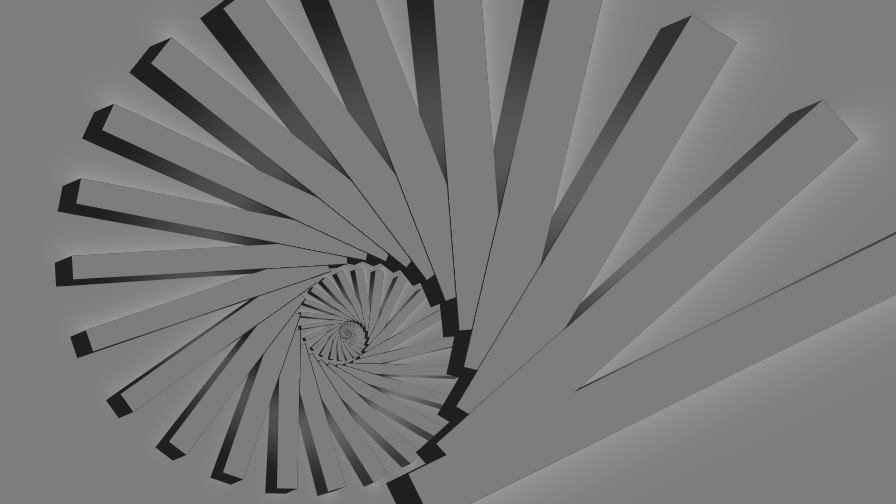
Reproduce this background procedurally as a Shadertoy shader.

```glsl
const int BAR_COUNT = 72;
const vec2 SPIRAL_EYE = vec2(0.690, 0.338);
const float SHRINK = 0.925;         // size ratio between neighbouring bars
const float FIRST_ANGLE = 0.459;
const float ANGLE_STEP = 0.2775;
const float INNER_RADIUS = 0.303;
const float INNER_LAG = 1.62;       // angle from inner corner to bar direction
const float BAR_LENGTH = 1.10;
const float BAR_WIDTH = 0.116;
const vec2 SIDE_OFFSET = vec2(-0.0737, -0.0312);
const float SEAM_WIDTH = 0.0026;
const float GLOW_REACH = 0.05;
const float GLOW_GAIN = 0.10;
const float PAPER_TONE = 0.49;
const float TOP_TONE = 0.492;
const float SIDE_DARK = 0.12;
const float SIDE_LIGHT = 0.31;
const float SEAM_TONE = 0.15;

float boxDistance(vec2 p, vec2 halfSize) {
    vec2 d = abs(p) - halfSize;
    return length(max(d, 0.0)) + min(max(d.x, d.y), 0.0);
}

// Box swept along a vector, bounded by its six edges
float sweptBoxDistance(vec2 p, vec2 halfSize, vec2 sweep) {
    vec2 d = abs(p - 0.5 * sweep) - halfSize - 0.5 * abs(sweep);
    vec2 across = vec2(-sweep.y, sweep.x) / max(length(sweep), 1e-6);
    float band = abs(dot(p, across)) - dot(halfSize, abs(across));
    return max(max(d.x, d.y), band);
}

float coverage(float d, float pixel) {
    return clamp(0.5 - d / pixel, 0.0, 1.0);
}

// Front-to-back blending; light.x is the tone, light.y what still shows through
void blendUnder(inout vec2 light, float tone, float alpha) {
    light.x += light.y * alpha * tone;
    light.y *= 1.0 - alpha;
}

float barAngle(float index) {
    float angle = FIRST_ANGLE + ANGLE_STEP * index;
    float tilt = 0.026 + 0.07 * sin(2.0 * (angle - 1.134));
    return angle + tilt + 0.04 * exp(-index);
}

void mainImage(out vec4 fragColor, in vec2 fragCoord) {
    float pixel = 1.0 / iResolution.y;
    vec2 p = fragCoord * pixel - SPIRAL_EYE;
    vec2 light = vec2(0.0, 1.0);
    float glow = 0.0;
    float sideAlpha = 0.0;
    float sideTone = 0.0;
    float size = 1.0;

    for (int i = 0; i < BAR_COUNT; i++) {
        // Bar frame: x runs outwards, y points to the leading edge
        float angle = barAngle(float(i));
        float stretch = cos(2.0 * angle);
        vec2 along = vec2(cos(angle), sin(angle));
        vec2 lead = vec2(-along.y, along.x);
        float lag = angle - INNER_LAG;
        vec2 corner = INNER_RADIUS * size * vec2(cos(lag), sin(lag));
        vec2 q = vec2(dot(p - corner, along), dot(p - corner, lead));
        vec2 extent = size * vec2(BAR_LENGTH * (1.0 + 0.08 * stretch),
                                  BAR_WIDTH * (1.0 - 0.12 * stretch));
        vec2 local = q - vec2(0.5, -0.5) * extent;
        float t = q.x / extent.x;

        // Top face and the thin seam beside its leading edge
        float d = boxDistance(local, 0.5 * extent);
        blendUnder(light, TOP_TONE, coverage(d, pixel));
        float seam = coverage(d - SEAM_WIDTH * sqrt(size), pixel);
        seam *= step(0.0, q.y) * (1.0 - smoothstep(0.4, 0.6, t));
        blendUnder(light, SEAM_TONE, seam * min(1.0, float(i) * 0.3));

        // The previous bar's side lies beneath this top
        blendUnder(light, sideTone, sideAlpha);

        vec2 offset = SIDE_OFFSET * size * mix(0.6, 1.0, clamp(t, 0.0, 1.0));
        vec2 sweep = vec2(dot(offset, along), dot(offset, lead));
        sideAlpha = coverage(sweptBoxDistance(local, 0.5 * extent, sweep), pixel);
        float middle = smoothstep(0.3, 0.52, t) * (1.0 - smoothstep(0.55, 0.95, t));
        float lift = 0.14 * max(along.x, 0.0) * smoothstep(0.25, 0.4, t);
        sideTone = mix(SIDE_DARK, SIDE_LIGHT, middle) + lift;

        // Soft light spills from the trailing edge
        float trailing = smoothstep(0.0, 1.0, -q.y / extent.y);
        glow = max(glow, trailing * exp(-max(d, 0.0) / (GLOW_REACH * size)));
        size *= SHRINK;
    }

    blendUnder(light, sideTone, sideAlpha);
    blendUnder(light, PAPER_TONE + GLOW_GAIN * glow, 1.0);
    fragColor = vec4(vec3(light.x), 1.0);
}
```
